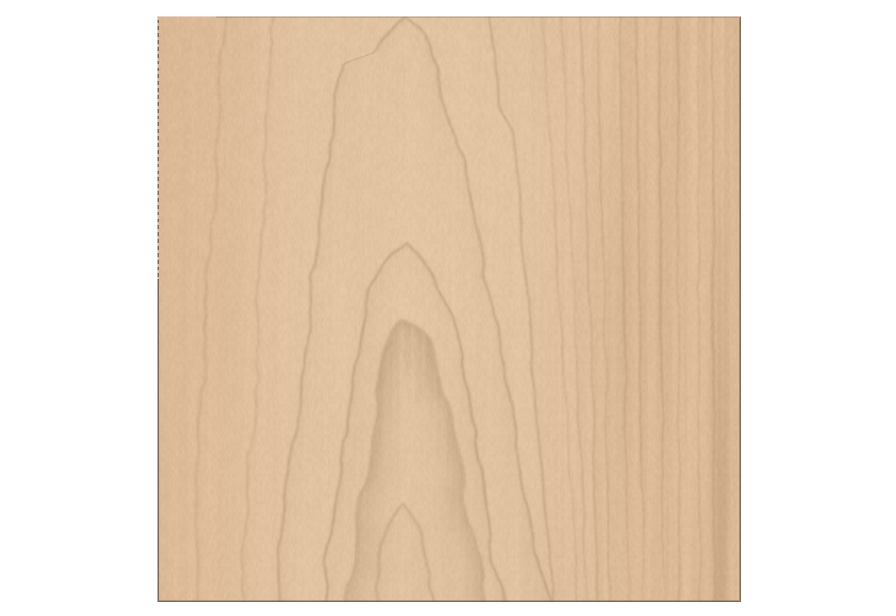
A Shadertoy shader for this texture:

```glsl
// Pale flat-sawn wood veneer with cathedral grain, as a square board on white.

float hash(vec2 p) {
    return fract(sin(dot(p, vec2(127.1, 311.7))) * 43758.5453);
}

float noise(vec2 p) {
    vec2 cell = floor(p), f = fract(p);
    f = f * f * (3.0 - 2.0 * f);
    return mix(mix(hash(cell), hash(cell + vec2(1, 0)), f.x),
               mix(hash(cell + vec2(0, 1)), hash(cell + vec2(1, 1)), f.x), f.y);
}

// Sideways wander of a grain line along the board
float wobble(float y, float seed) {
    return 0.011 * (noise(vec2(y * 13.0, seed)) - 0.5)
         + 0.005 * (noise(vec2(y * 45.0, seed + 7.0)) - 0.5);
}

// Signed distance to an arch, positive inside.
// Each flank: x = shoulder width, y = shoulder drop, z = spread below.
float arch(vec2 p, vec2 apex, vec3 left, vec3 right, float seed) {
    vec2 q = p - apex;
    q.x += wobble(p.y, seed) * smoothstep(0.0, 0.05, q.y);
    q.y += 0.008 * (noise(vec2(p.x * 55.0, seed)) - 0.5);
    vec3 flank = q.x < 0.0 ? left : right;
    float below = max(q.y, 0.0);
    float fall = exp(-below / flank.y);
    float slope = flank.x / flank.y * fall + flank.z;
    float halfWidth = flank.x * (1.0 - fall) + flank.z * below + slope * min(q.y, 0.0);
    return (halfWidth - abs(q.x)) / sqrt(1.0 + slope * slope);
}

// Thin dark line with a soft shade on its positive side
float vein(float d, float width, float shade) {
    float line = exp(-d * d / (width * width));
    float halo = smoothstep(-width, width, d) * exp(-max(d, 0.0) / 0.02);
    return line + shade * halo;
}

// Broken lengthwise streaks
float streaks(vec2 p, float density) {
    return noise(vec2(p.x * density, p.y * 1.8)) - 0.5;
}

// Nested arches; p runs from the upper left corner downward
float cathedral(vec2 p) {
    vec2 q = p;
    float shoulder = 0.05 * smoothstep(0.058, 0.085, p.y);
    q.x += p.x < 0.424 ? shoulder : -0.018 * smoothstep(0.17, 0.27, p.y);
    float outer = arch(q, vec2(0.424, 0.0), vec3(0.052, 0.04, 0.12),
                       vec3(0.04, 0.024, 0.185), 1.0);
    float middle = arch(p, vec2(0.427, 0.388), vec3(0.064, 0.048, 0.13),
                        vec3(0.064, 0.07, 0.16), 2.0);
    float inner = arch(p, vec2(0.418, 0.52), vec3(0.022, 0.014, 0.155),
                       vec3(0.048, 0.014, 0.2), 3.0);
    float core = arch(p, vec2(0.422, 0.838), vec3(0.034, 0.024, 0.09),
                      vec3(0.034, 0.036, 0.09), 4.0);
    float dark = 0.55 * vein(outer, 0.0032, 0.25) + 0.6 * vein(middle, 0.0032, 0.3)
               + 0.4 * vein(inner, 0.0032, 0.2) + 0.45 * vein(core, 0.0035, 0.2);
    // Heartwood shade inside the inner arch
    float fibre = 0.85 + 0.5 * streaks(p, 160.0);
    float rim = exp(-max(inner, 0.0) / 0.026);
    float cap = 1.0 - smoothstep(0.56, 0.68, p.y + 0.06 * streaks(p, 110.0));
    return dark + smoothstep(-0.002, 0.006, inner) * fibre * (0.65 * rim + 0.3 * cap);
}

// Long lines on both sides of the arches
float sideGrain(vec2 p) {
    float bend = 0.571 + 0.17 * 0.5 * p.y + 0.022 * smoothstep(0.15, 0.21, p.y);
    float dark = 0.5 * vein(p.x - bend + 0.5 * wobble(p.y, 5.0), 0.003, 0.15);
    float far = 0.11 - 0.05 * p.y + 0.022 * (p.y - 0.6) * (p.y - 0.6);
    dark += 0.3 * vein(p.x - far + wobble(p.y, 6.0), 0.0035, 0.2);
    float near = 0.198 - 0.05 * p.y;
    dark += 0.32 * vein(p.x - near + wobble(p.y, 8.0), 0.0032, 0.2);
    for (int i = 0; i < 10; i++) {
        float k = float(i);
        float jitter = 0.012 * (hash(vec2(k, 3.0)) - 0.5) * step(2.5, k);
        float x = 0.66 + 0.033 * k + jitter + 0.06 * exp(-0.35 * k) * p.y;
        float strength = 0.22 + 0.16 * noise(vec2(p.y * 4.0, k * 5.0));
        dark += strength * vein(p.x - x + 0.4 * wobble(p.y, 20.0 + k), 0.0028, 0.2);
    }
    return dark;
}

vec3 wood(vec2 p) {
    vec3 cream = vec3(0.885, 0.765, 0.635), rose = vec3(0.862, 0.722, 0.585);
    float leftSide = 1.0 - smoothstep(0.0, 0.32, p.x);
    float rightSide = smoothstep(0.55, 0.95, p.x);
    vec3 colour = mix(cream, rose, clamp(0.8 * leftSide + 0.85 * rightSide, 0.0, 1.0));
    // Cloudy tone, streaks, then fine pores
    colour += 0.014 * (noise(p * vec2(9.0, 4.0)) - 0.5);
    colour += (0.008 + 0.035 * rightSide + 0.012 * leftSide) * streaks(p, 65.0);
    colour += 0.022 * streaks(p, 190.0) * (0.3 + rightSide);
    colour += 0.028 * (noise(p * vec2(330.0, 150.0)) - 0.5);
    colour += 0.014 * (noise(p * vec2(420.0, 400.0)) - 0.5);
    // Grey band by the lower right edge
    float band = exp(-pow((p.x - 0.965) / 0.018, 2.0)) * smoothstep(0.2, 0.9, p.y);
    float dark = cathedral(p) + sideGrain(p) + 0.4 * band;
    return colour - vec3(0.125, 0.125, 0.13) * min(dark, 1.2);
}

void mainImage(out vec4 fragColor, in vec2 fragCoord) {
    vec2 p = (fragCoord - 0.5 * iResolution.xy) / iResolution.y - vec2(0.0019, -0.0019);
    float pixel = 1.0 / iResolution.y;
    vec2 halfSize = vec2(0.4735, 0.4752);
    vec2 board = vec2(p.x + halfSize.x, halfSize.y - p.y) / (2.0 * halfSize.x);
    vec2 edge = abs(p) - halfSize;
    float outside = max(edge.x, edge.y);
    // Thin outline, dashed on the upper left and absent on top
    float outline = 1.0 - smoothstep(0.0006, 0.0006 + pixel, abs(outside + 0.0008));
    float dashed = step(board.x, 0.1) * step(board.y, 0.45);
    outline *= mix(1.0, step(0.45, fract(board.y * 85.0)), dashed);
    outline *= edge.y > edge.x && p.y > 0.0 ? 0.25 : 0.75;
    vec3 colour = mix(wood(board), vec3(0.32, 0.28, 0.24), outline);
    float cover = 1.0 - smoothstep(-0.5 * pixel, 0.5 * pixel, outside);
    fragColor = vec4(mix(vec3(1.0), colour, cover), 1.0);
}
```
